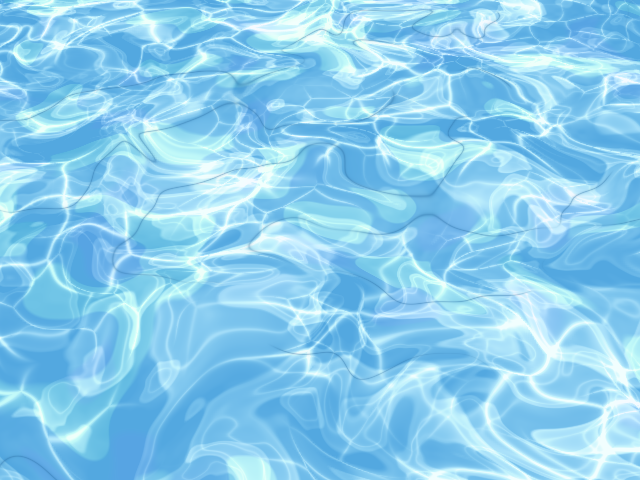
Write a WebGL 2 fragment shader that draws this texture.

```glsl
#version 300 es
precision highp float;
// Sunlit pool water seen at a slant: pale caustic sheets and thin bright
// filaments over blue. Warped noise gives fold-shaped sheets, cellular noise
// gives two nets of filaments, and one light value drives a colour ramp.
uniform vec2 u_resolution;
out vec4 fragColor;

const float HORIZON = 1.9;     // height of the vanishing line, in canvas heights
const float SLANT = 2.2;       // foreshortening of the water plane
const float SCALE = 13.0;      // ripple density
const float WARP = 0.62;       // bending of the ripples
const float SHEET_LEVEL = 0.60;
const float SHEET_LIGHT = 0.58;
const float NET_LIGHT = 0.75;
const float NET_WIDTH = 0.034;
const float FINE_LIGHT = 0.42;
const float FINE_WIDTH = 0.026;
const float EXPOSURE = 1.10;
const float SHADE = 0.125;     // light taken away before the ramp
const float CRACK_DARK = 0.40;

const vec3 DEEP = vec3(0.335, 0.665, 0.882);
const vec3 MID = vec3(0.500, 0.780, 0.936);
const vec3 PALE = vec3(0.655, 0.875, 0.978);
const vec3 GLOW = vec3(0.765, 0.952, 0.990);
const vec3 WHITE = vec3(0.945, 0.997, 0.995);
const vec3 TEAL = vec3(-0.010, 0.025, -0.016);
const vec3 VIOLET = vec3(0.015, -0.016, 0.012);
const vec3 CRACK = vec3(0.16, 0.43, 0.64);

vec2 hash2(vec2 p) {
  vec3 h = fract(p.xyx * vec3(0.1031, 0.1030, 0.0973));
  h += dot(h, h.yzx + 33.33);
  return fract((h.xx + h.yz) * h.zy);
}

float noise(vec2 p) {
  vec2 i = floor(p), f = fract(p);
  f = f * f * f * (f * (f * 6.0 - 15.0) + 10.0);
  float low = mix(hash2(i).x, hash2(i + vec2(1, 0)).x, f.x);
  float high = mix(hash2(i + vec2(0, 1)).x, hash2(i + vec2(1, 1)).x, f.x);
  return mix(low, high, f.y);
}

// Gap between the two nearest cell centres: zero along cell borders
float cellGap(vec2 p) {
  vec2 cell = floor(p), f = fract(p);
  float nearest = 8.0, second = 8.0;
  for (int y = -1; y <= 1; y++) {
    for (int x = -1; x <= 1; x++) {
      vec2 o = vec2(x, y);
      float d = length(o + hash2(cell + o) - f);
      second = min(second, max(nearest, d));
      nearest = min(nearest, d);
    }
  }
  return second - nearest;
}

vec2 bend(vec2 p) {
  vec2 drift = vec2(noise(p * 0.6 + 7.3), noise(p * 0.6 + 31.7)) - 0.5;
  p += 2.0 * WARP * drift;
  for (float i = 1.0; i < 4.0; i++) {
    p += 0.20 / i * sin(1.45 * i * p.yx + vec2(1.7, 4.1) * i);
  }
  return p;
}

// Soft line where d crosses zero
float glow(float d, float width) {
  float w = width + 0.4 * fwidth(d);
  return w * w / (w * w + d * d);
}

// Caustic fold: bright rim that fades towards the inside
float fold(float d, float softness) {
  float e = softness + 0.6 * fwidth(d);
  return smoothstep(-e, e, d) * sqrt(0.025 / (max(d, 0.0) + 0.025));
}

void main() {
  vec2 uv = gl_FragCoord.xy / u_resolution.y;
  float aspect = u_resolution.x / u_resolution.y;
  float depth = 1.0 / (HORIZON - uv.y);
  vec2 plane = SCALE * depth * vec2(uv.x - 0.5 * aspect, SLANT) + 40.0;
  vec2 q = bend(plane);

  // Broad swell and faint small ripples
  float light = 0.50 * (noise(q * 0.5 + 3.0) - 0.20);
  light += 0.16 * (noise(q * 1.7 + 19.0) - 0.5);
  light += 0.07 * (noise(q * 5.0 + 43.0) - 0.5);

  // Folded sheets of light at three sizes
  vec2 r = q;
  float softness = mix(0.004, 0.050, noise(plane * 0.7 + 57.0));
  for (float i = 0.0; i < 3.0; i++) {
    r = mat2(0.8, 0.6, -0.6, 0.8) * r + 23.7;
    vec2 s = r * (0.62 + 0.40 * i);
    float field = noise(s) + 0.26 * (noise(s * 2.3 + 5.0) - 0.5);
    float strength = SHEET_LIGHT * (1.0 - 0.20 * i);
    light += strength * fold(field - SHEET_LEVEL, softness);
    light += 0.45 * strength * glow(field - 0.74, 0.010);
  }

  // Milky patches with a clear edge
  float milk = smoothstep(0.64, 0.70, noise(q * 0.9 + 71.0));
  light += 0.22 * milk;

  // Coarse and fine nets of filaments, uneven in strength
  float netMask = smoothstep(0.20, 0.65, noise(plane * 0.5 + 83.0));
  light += NET_LIGHT * netMask * glow(cellGap(q * 0.60 + 11.0), NET_WIDTH);
  float fineMask = smoothstep(0.35, 0.75, noise(plane * 0.6 + 151.0));
  light += FINE_LIGHT * fineMask * glow(cellGap(q.yx * 1.15 + 61.0), FINE_WIDTH);

  // Light to colour
  light = EXPOSURE * (light - SHADE);
  vec3 col = mix(DEEP, MID, clamp(light / 0.40, -0.05, 1.0));
  col = mix(col, PALE, smoothstep(0.36, 0.68, light));
  col = mix(col, GLOW, smoothstep(0.62, 0.90, light));
  col = mix(col, WHITE, smoothstep(0.86, 1.30, light));
  col += TEAL * milk + VIOLET * smoothstep(0.68, 0.82, noise(q * 0.8 + 97.0));

  // Sparse hairline cracks in the floor
  float crackMask = smoothstep(0.58, 0.75, noise(plane * 0.4 + 131.0));
  float crack = glow(noise(q * 0.5 + 113.0) - 0.5, 0.002);
  col = mix(col, CRACK, CRACK_DARK * crackMask * crack);

  fragColor = vec4(clamp(col, 0.0, 1.0), 1.0);
}
```
